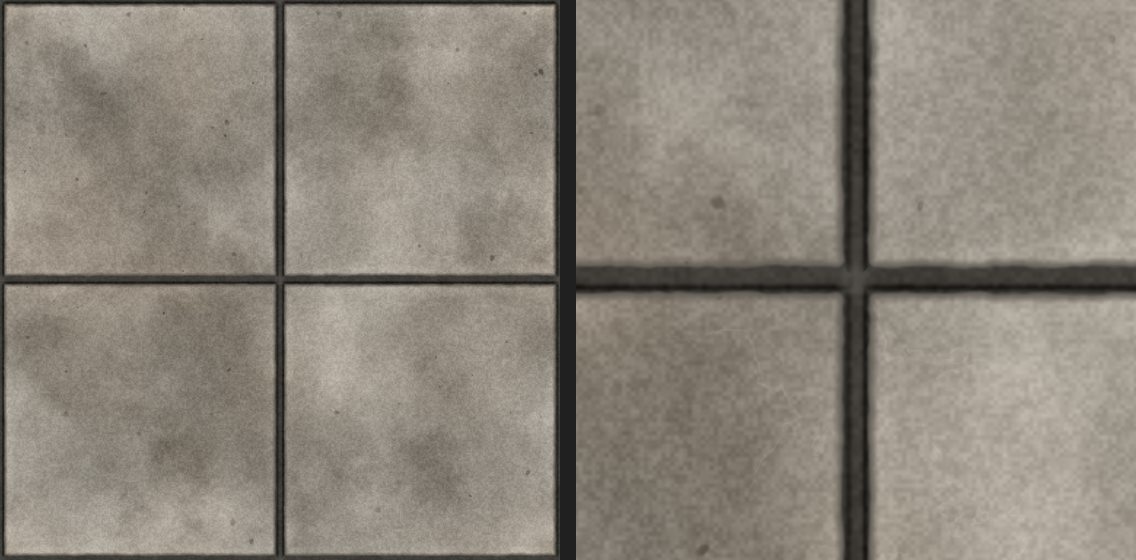
Left, the full canvas; right, a detail of the centre.
Write a Shadertoy shader that draws this texture.

```glsl
// Four worn stone tiles, two across and two down, parted by dark recessed joints.
// Wrapping value noise mottles the faces, hashed cells scatter stains and pits,
// and a rounded-box distance per tile shapes the joints and their soft shoulders.

const float TILES = 2.0;            // repeats across and down
const float JOINT_HALF = 0.0080;    // half the joint width, in canvas units
const float CORNER_RADIUS = 0.004;
const float EDGE_WEAR = 0.0032;     // wobble of the tile outline
const float SHOULDER_WIDTH = 0.0065;
const float MOTTLE = 0.42;          // strength of the cloudy variation
const float GRAIN = 0.13;           // strength of the fine grit
const float STAIN_DEPTH = 0.055;
const float PIT_DEPTH = 0.17;
const float TILE_VARIATION = 0.014;

const vec3 STONE = vec3(0.595, 0.565, 0.522);
const vec3 SHOULDER = vec3(0.38, 0.36, 0.33);
const vec3 JOINT = vec3(0.25, 0.24, 0.22);
const vec3 GROOVE = vec3(0.11, 0.105, 0.095);
const vec3 WARM_SHIFT = vec3(0.018, 0.0, -0.012);

// Integer hash: three values in 0..1 for a cell and a seed.
vec3 hash3(vec2 cell, float seed) {
    uvec3 v = uvec3(cell, seed) * 1664525u + 1013904223u;
    v.x += v.y * v.z; v.y += v.z * v.x; v.z += v.x * v.y;
    v ^= v >> 16u;
    v.x += v.y * v.z; v.y += v.z * v.x; v.z += v.x * v.y;
    return vec3(v >> 8u) / 16777216.0;
}

// Value noise that wraps after a whole number of cells.
float noise(vec2 uv, float period, float seed) {
    vec2 p = uv * period, i = floor(p), f = p - i;
    f = f * f * (3.0 - 2.0 * f);
    vec2 a = mod(i, period), b = mod(i + 1.0, period);
    float low = mix(hash3(a, seed).x, hash3(vec2(b.x, a.y), seed).x, f.x);
    float high = mix(hash3(vec2(a.x, b.y), seed).x, hash3(b, seed).x, f.x);
    return mix(low, high, f.y);
}

float fbm(vec2 uv, float period, float seed) {
    float sum = 0.0, weight = 0.5, total = 0.0;
    for (int octave = 0; octave < 6; octave++) {
        sum += weight * noise(uv, period, seed + float(octave));
        total += weight;
        weight *= 0.6;
        period *= 2.0;
    }
    return sum / total;
}

// Soft irregular spots, at most one per cell; radii are in cells.
float spots(vec2 uv, float cells, float chance, vec2 radii, float softness, float seed) {
    vec2 p = uv * cells, base = floor(p);
    float cover = 0.0;
    for (int y = -1; y <= 1; y++)
    for (int x = -1; x <= 1; x++) {
        vec2 cell = base + vec2(x, y), id = mod(cell, cells);
        vec3 place = hash3(id, seed), form = hash3(id, seed + 1.0);
        vec2 offset = p - cell - place.xy;
        offset.x *= mix(0.7, 1.5, form.y);
        float radius = mix(radii.x, radii.y, form.x * form.x);
        float spot = 1.0 - smoothstep(1.0 - softness, 1.0 + softness, length(offset) / radius);
        cover = max(cover, spot * step(place.z, chance) * mix(0.5, 1.0, form.z));
    }
    return cover;
}

// Stone face: clouds, blotches, stains, pits, pale veins and grit.
vec3 stoneFace(vec2 uv, vec2 tile) {
    vec2 warp = vec2(noise(uv, 24.0, 11.0), noise(uv, 24.0, 12.0)) - 0.5;
    warp += 0.6 * (vec2(noise(uv, 72.0, 13.0), noise(uv, 72.0, 14.0)) - 0.5);
    float cloud = fbm(uv + 0.012 * warp, 5.0, 20.0);
    float blotch = smoothstep(0.53, 0.72, fbm(uv + 0.02 * warp, 7.0, 30.0));
    float stain = spots(uv + 0.018 * warp, 7.0, 0.32, vec2(0.08, 0.32), 0.35, 40.0);
    float pit = spots(uv + 0.010 * warp, 30.0, 0.07, vec2(0.05, 0.16), 0.5, 44.0);
    float vein = 1.0 - smoothstep(0.0, 0.018, abs(fbm(uv + 0.01 * warp, 12.0, 50.0) - 0.5));
    vein *= smoothstep(0.5, 0.75, noise(uv, 9.0, 57.0));
    float grit = 0.6 * noise(uv, 384.0, 60.0) + 0.4 * noise(uv, 190.0, 61.0) - 0.5;

    float tone = MOTTLE * (cloud - 0.5) + GRAIN * grit + 0.035 * vein;
    tone -= STAIN_DEPTH * (blotch + stain * (0.6 + 0.4 * cloud)) + PIT_DEPTH * pit;
    tone += TILE_VARIATION * (hash3(tile, 70.0).x - 0.5);
    return STONE + tone + WARM_SHIFT * (noise(uv, 6.0, 71.0) - 0.5);
}

// Joint floor: a grey band with darker grooves, paler where joints cross.
vec3 jointFloor(vec2 uv, vec2 fromJoint) {
    bool upright = abs(fromJoint.x) < abs(fromJoint.y);
    float across = upright ? fromJoint.x : fromJoint.y;
    float groove = exp(-pow((across + 0.0045) / 0.0022, 2.0));
    if (upright) groove = max(0.75 * groove, exp(-pow((across - 0.0055) / 0.0018, 2.0)));
    float crossing = 1.0 - smoothstep(0.003, 0.014, length(fromJoint));
    vec3 dust = vec3(0.07 * (fbm(uv, 40.0, 80.0) - 0.5) + 0.05 * (noise(uv, 300.0, 87.0) - 0.5));
    return mix(JOINT, GROOVE, groove * (1.0 - 0.8 * crossing)) + dust + 0.04 * crossing;
}

void mainImage(out vec4 fragColor, in vec2 fragCoord) {
    vec2 uv = fragCoord / iResolution.xy;
    float pixel = 1.0 / min(iResolution.x, iResolution.y);
    vec2 grid = uv * TILES;
    vec2 fromCentre = (fract(grid) - 0.5) / TILES;
    vec2 fromJoint = (fract(grid + 0.5) - 0.5) / TILES;

    // Signed distance to the worn tile outline, negative on the tile.
    vec2 corner = abs(fromCentre) - (0.5 / TILES - JOINT_HALF - CORNER_RADIUS);
    float edge = length(max(corner, 0.0)) + min(max(corner.x, corner.y), 0.0) - CORNER_RADIUS;
    edge += EDGE_WEAR * (0.6 * noise(uv, 44.0, 90.0) + 0.4 * noise(uv, 170.0, 91.0) - 0.5);

    vec3 color = stoneFace(uv, floor(grid));
    float rim = smoothstep(-0.022, -0.010, edge) * noise(uv, 36.0, 92.0);
    color += 0.04 * rim;
    color = mix(color, SHOULDER, 0.9 * smoothstep(-SHOULDER_WIDTH, 0.0, edge));
    float soft = max(pixel, 0.0014);
    color = mix(color, jointFloor(uv, fromJoint), smoothstep(-soft, soft, edge));
    fragColor = vec4(clamp(color, 0.0, 1.0), 1.0);
}
```
